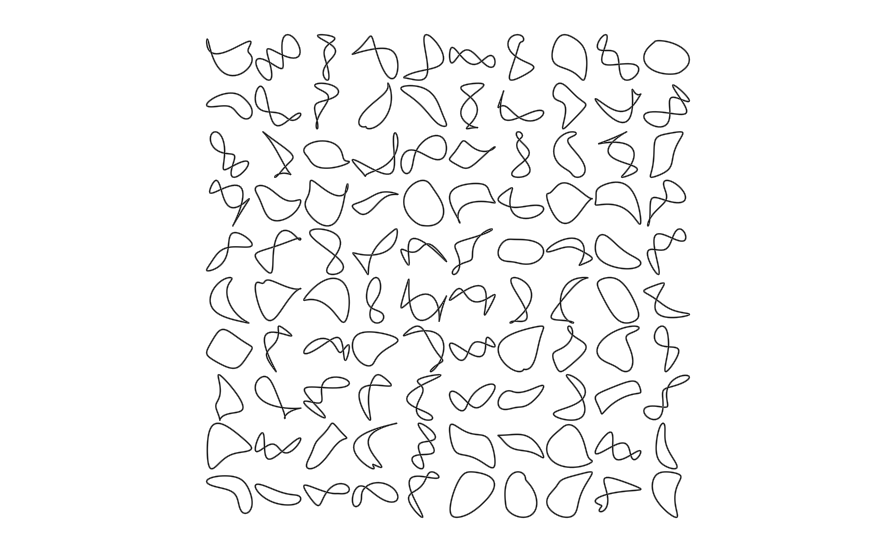
Give the GLSL for this pattern, as a Shadertoy shader.

```glsl
// A ten by ten sheet of closed, thin-lined doodles: blobs, bends, twisted eights and curls.
// Each cell hashes its own chain of one to three lobes, bends and turns it, scales it
// to fill the cell, then strokes it by the distance to short segments along the curve.

const float GRID_COUNT = 10.0;
const float CELL_PITCH = 0.0880;    // in canvas heights
const float SHAPE_FILL = 0.935;     // longest side of a shape, in cells
const float LINE_WIDTH = 0.0026;    // in canvas heights
const float EDGE_SOFTNESS = 1.2;    // in pixels
const float BLOB_SHARE = 0.40;
const float EIGHT_SHARE = 0.36;
const int SEGMENTS = 84;
const vec3 PAPER = vec3(1.0);
const vec3 INK = vec3(0.09);
const float TAU = 6.2831853;

struct Doodle {
    float lobes;
    float height;
    float taper;
    float skew;
    float bend;
    float sway;
    float wobble;
    vec2 phase;
    float angle;
};

float hash(vec2 cell, float salt) {
    vec3 p = fract(vec3(cell, salt) * vec3(0.1031, 0.1130, 0.0973) + 0.37);
    p += dot(p, p.yzx + 33.33);
    return fract((p.x + p.y) * p.z);
}

float hashRange(vec2 cell, float salt, float low, float high) {
    return mix(low, high, hash(cell, salt));
}

Doodle makeDoodle(vec2 cell) {
    Doodle d;
    float kind = hash(cell, 1.0);
    d.lobes = 1.0 + step(BLOB_SHARE, kind) + step(BLOB_SHARE + EIGHT_SHARE, kind);
    float tallness = hash(cell, 2.0);
    d.height = d.lobes < 1.5 ? mix(0.25, 0.8, tallness) : mix(0.24, 0.46, tallness);
    d.taper = hashRange(cell, 3.0, -0.6, 0.6);
    d.skew = hashRange(cell, 4.0, -0.22, 0.22);
    d.bend = hashRange(cell, 5.0, -0.85, 0.85);
    d.sway = hashRange(cell, 6.0, -0.4, 0.4);
    d.wobble = hashRange(cell, 7.0, 0.02, 0.17);
    d.phase = TAU * vec2(hash(cell, 8.0), hash(cell, 9.0));
    d.angle = TAU * hash(cell, 10.0);
    return d;
}

// Closed curve for t from 0 to TAU
vec2 curvePoint(Doodle d, float t) {
    float x = cos(t) + d.skew * cos(2.0 * t);
    float y = d.height * sin(d.lobes * t) * (1.0 + d.taper * cos(t));
    y += d.bend * x * x + d.sway * x * x * x;
    vec2 p = vec2(x, y) + d.wobble * cos(3.0 * t + d.phase);
    float c = cos(d.angle), s = sin(d.angle);
    return vec2(c * p.x - s * p.y, s * p.x + c * p.y);
}

float segmentDistance(vec2 p, vec2 a, vec2 b) {
    vec2 pa = p - a, ba = b - a;
    float along = clamp(dot(pa, ba) / max(dot(ba, ba), 1e-8), 0.0, 1.0);
    return length(pa - ba * along);
}

// Distance in cell units; p is measured from the middle of the cell
float doodleDistance(vec2 p, vec2 cell) {
    Doodle d = makeDoodle(cell);
    float stepSize = TAU / float(SEGMENTS);

    // Bounding box, to centre the curve and fit its longest side
    vec2 low = vec2(1e3), high = vec2(-1e3);
    for (int i = 0; i < SEGMENTS; i++) {
        vec2 q = curvePoint(d, float(i) * stepSize);
        low = min(low, q);
        high = max(high, q);
    }
    vec2 size = high - low;
    float fit = SHAPE_FILL / max(size.x, size.y);
    vec2 local = p / fit + 0.5 * (low + high);

    // Nearest part of the stroke
    float nearest = 1e3;
    vec2 previous = curvePoint(d, 0.0);
    for (int i = 1; i <= SEGMENTS; i++) {
        vec2 next = curvePoint(d, float(i) * stepSize);
        nearest = min(nearest, segmentDistance(local, previous, next));
        previous = next;
    }
    return nearest * fit;
}

void mainImage(out vec4 fragColor, in vec2 fragCoord) {
    vec2 uv = (fragCoord - 0.5 * iResolution.xy) / iResolution.y;
    vec2 grid = uv / CELL_PITCH + 0.5 * GRID_COUNT;
    vec2 cell = floor(grid);
    float coverage = 0.0;
    if (all(greaterThanEqual(cell, vec2(0.0))) && all(lessThan(cell, vec2(GRID_COUNT)))) {
        float dist = doodleDistance(grid - cell - 0.5, cell) * CELL_PITCH;
        float softEdge = EDGE_SOFTNESS / iResolution.y;
        coverage = clamp((0.5 * LINE_WIDTH - dist) / softEdge + 0.5, 0.0, 1.0);
    }
    fragColor = vec4(mix(PAPER, INK, coverage), 1.0);
}
```
